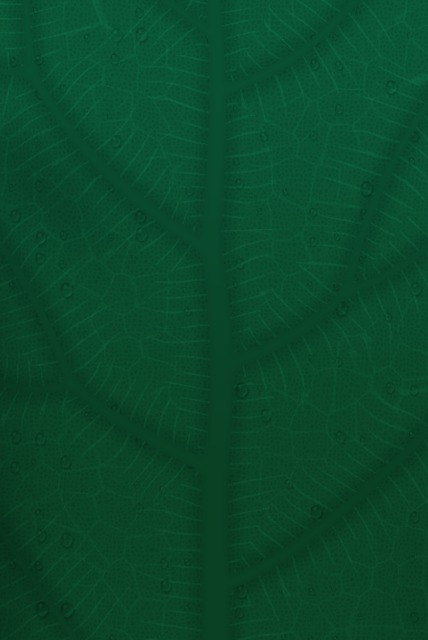
This texture is drawn by a Shadertoy shader. Its source:

```glsl
// Deep green leaf close-up: branching ribs, fine vein network and scattered water drops.
#define TOP_GREEN vec3(0.038, 0.335, 0.214)
#define LOW_GREEN vec3(0.040, 0.268, 0.150)
#define VIEW_HEIGHT 7.68
#define RUNG_GAP 0.19
#define NET_SIZE 0.40
#define MESH_SIZE 0.055
#define RUNG_GAIN 0.15
#define NET_GAIN 0.09
#define MESH_GAIN 0.09
#define DROP_CELL 0.30
#define DROP_CHANCE 0.36

float hash(vec2 p) {
    return fract(sin(dot(p, vec2(127.1, 311.7))) * 43758.5453);
}

vec2 hash2(vec2 p) {
    return vec2(hash(p), hash(p + 17.3));
}

float noise(vec2 p) {
    vec2 i = floor(p), f = fract(p);
    f = f * f * (3.0 - 2.0 * f);
    return mix(mix(hash(i), hash(i + vec2(1, 0)), f.x),
               mix(hash(i + vec2(0, 1)), hash(i + vec2(1, 1)), f.x), f.y);
}

// Approximate distance to the nearest cell border
float cellBorder(vec2 p) {
    vec2 cell = floor(p), f = fract(p);
    float first = 9.0, second = 9.0;
    for (int y = -1; y <= 1; y++)
    for (int x = -1; x <= 1; x++) {
        vec2 o = vec2(x, y);
        float d = length(o + 0.1 + 0.8 * hash2(cell + o) - f);
        second = min(second, max(first, d));
        first = min(first, d);
    }
    return 0.5 * (second - first);
}

// Adds a tapered curve; leaf = (blended distance, nearest distance, arc position)
void rib(vec2 p, vec2 a, vec2 b, vec2 c, vec2 width, inout vec3 leaf) {
    vec2 from = a;
    float arc = 0.0, best = 99.0, place = 0.0;
    for (int i = 1; i <= 8; i++) {
        float t = float(i) / 8.0;
        vec2 to = mix(mix(a, b, t), mix(b, c, t), t);
        vec2 e = to - from, v = p - from;
        float h = clamp(dot(v, e) / dot(e, e), 0.0, 1.0);
        float d = length(v - e * h) - mix(width.x, width.y, t + (h - 1.0) / 8.0);
        if (d < best) {
            best = d;
            place = arc + h * length(e) + 3.37 * step(0.0, e.x * v.y - e.y * v.x);
        }
        arc += length(e);
        from = to;
    }
    float k = max(0.09 - abs(leaf.x - best), 0.0);
    leaf.x = min(leaf.x, best) - k * k / 0.36;
    if (best < leaf.y) leaf.yz = vec2(best, place + a.y * 7.1);
}

vec3 ribs(vec2 p) {
    vec3 leaf = vec3(99.0, 99.0, 0.0);
    // Midrib
    rib(p, vec2(2.56, -0.1), vec2(2.68, 1.4), vec2(2.52, 2.9), vec2(0.08, 0.12), leaf);
    rib(p, vec2(2.52, 2.9), vec2(2.77, 4.25), vec2(2.58, 5.6), vec2(0.12, 0.15), leaf);
    rib(p, vec2(2.58, 5.6), vec2(2.57, 6.7), vec2(2.60, 7.8), vec2(0.15, 0.17), leaf);
    // Left branches
    rib(p, vec2(1.85, -0.1), vec2(2.2, 0.15), vec2(2.5, 0.38), vec2(0.04, 0.05), leaf);
    rib(p, vec2(0.3, -0.1), vec2(0.33, 0.4), vec2(0.37, 0.85), vec2(0.035, 0.05), leaf);
    rib(p, vec2(-0.1, 0.82), vec2(0.15, 0.9), vec2(0.37, 0.85), vec2(0.03, 0.04), leaf);
    rib(p, vec2(0.37, 0.85), vec2(1.0, 2.06), vec2(2.42, 2.95), vec2(0.05, 0.075), leaf);
    rib(p, vec2(-0.1, 2.8), vec2(0.5, 3.6), vec2(0.85, 4.6), vec2(0.04, 0.05), leaf);
    rib(p, vec2(-0.1, 4.55), vec2(0.4, 4.78), vec2(0.85, 4.6), vec2(0.03, 0.045), leaf);
    rib(p, vec2(0.85, 4.6), vec2(1.3, 5.05), vec2(2.45, 5.58), vec2(0.055, 0.08), leaf);
    rib(p, vec2(-0.1, 6.2), vec2(0.4, 7.0), vec2(1.0, 7.8), vec2(0.03, 0.035), leaf);
    // Right branches
    rib(p, vec2(2.6, 1.1), vec2(3.6, 0.85), vec2(4.35, -0.1), vec2(0.065, 0.04), leaf);
    rib(p, vec2(2.7, 4.38), vec2(3.6, 4.1), vec2(4.15, 3.5), vec2(0.08, 0.05), leaf);
    rib(p, vec2(4.15, 3.5), vec2(4.7, 3.35), vec2(5.2, 2.9), vec2(0.045, 0.035), leaf);
    rib(p, vec2(4.15, 3.5), vec2(4.45, 2.2), vec2(5.2, 1.15), vec2(0.045, 0.04), leaf);
    rib(p, vec2(2.7, 7.02), vec2(3.7, 6.65), vec2(5.2, 5.1), vec2(0.08, 0.045), leaf);
    return leaf;
}

// Shade of a water drop, kept inside its own cell
float drops(vec2 p, float px) {
    vec2 cell = floor(p / DROP_CELL);
    vec2 rnd = hash2(cell + 5.0);
    vec2 center = (cell + 0.32 + 0.36 * rnd) * DROP_CELL;
    float radius = mix(0.028, 0.085, rnd.x * rnd.x);
    vec2 q = (p - center) * vec2(1.15, 0.95) / radius;
    float r = length(q), soft = px / radius;
    float body = 1.0 - smoothstep(1.0 - soft, 1.0 + soft, r);
    float rim = smoothstep(0.45, 0.95, r) * body;
    float facing = dot(q, vec2(0.55, 0.83));
    float glint = 1.0 - smoothstep(0.12, 0.3 + soft, length(q + vec2(0.25, 0.45)));
    float shadow = (1.0 - smoothstep(0.7, 1.4, length(q - vec2(0.15, 0.25)))) * (1.0 - body);
    float shade = body * (0.11 * facing - 0.06) + rim * 0.10 * facing + 0.22 * glint - 0.22 * shadow;
    return shade * step(hash(cell + 41.0), DROP_CHANCE);
}

void mainImage(out vec4 fragColor, in vec2 fragCoord) {
    float px = VIEW_HEIGHT / iResolution.y;
    vec2 p = fragCoord * px;
    p.y = VIEW_HEIGHT - p.y;
    vec3 leaf = ribs(p);
    float d = leaf.x, blade = smoothstep(-px, px, d);

    // Broad light: bright top, dim left fold and lower corners
    vec3 color = mix(TOP_GREEN, LOW_GREEN, smoothstep(0.0, 6.5, p.y));
    vec2 fold = (p - vec2(0.45, 2.15)) * mat2(0.7, 0.7, -0.7, 0.7);
    color *= 1.0 - 0.17 * exp(-dot(fold * fold, vec2(0.7, 5.0)));
    color *= 1.0 - 0.16 * exp(-2.0 * p.x) * smoothstep(1.0, 4.0, p.y);
    color *= 1.0 - 0.10 * smoothstep(1.6, 3.0, abs(p.x - 2.6)) * smoothstep(5.0, 7.7, p.y);

    // Rungs leaving the ribs, gently bent and of uneven length
    vec2 bend = vec2(noise(p * 2.0), noise(p * 2.0 + 31.0)) - 0.5;
    float lane = leaf.z / RUNG_GAP + 0.9 * d + 0.8 * bend.x;
    float reach = 0.4 + 0.8 * hash(vec2(floor(lane), 3.0));
    float rung = 1.0 - smoothstep(0.003, 0.008 + px, abs(fract(lane) - 0.5) * RUNG_GAP);
    rung *= 1.0 - smoothstep(0.4 * reach, reach, d);

    // Wide net between rungs, then the small mesh
    float net = 1.0 - smoothstep(0.002, 0.008 + px, cellBorder((p + 0.2 * bend) / NET_SIZE) * NET_SIZE);
    net *= smoothstep(0.15, 0.5, d);
    float mesh = 1.0 - smoothstep(0.0, 0.006 + px, cellBorder((p + 0.1 * bend) / MESH_SIZE) * MESH_SIZE);
    float relief = RUNG_GAIN * rung + NET_GAIN * net + MESH_GAIN * (mesh - 0.5);

    // Blade dips into a narrow shadow beside smooth raised ribs
    float dip = mix(0.86, 0.99, smoothstep(0.0, 0.24, d));
    float bladeLight = dip * (1.0 + relief) + drops(p, px);
    float ribLight = 0.90 + 0.04 * smoothstep(0.0, 0.08, -d);
    color *= mix(ribLight, bladeLight, blade);
    fragColor = vec4(color, 1.0);
}
```
